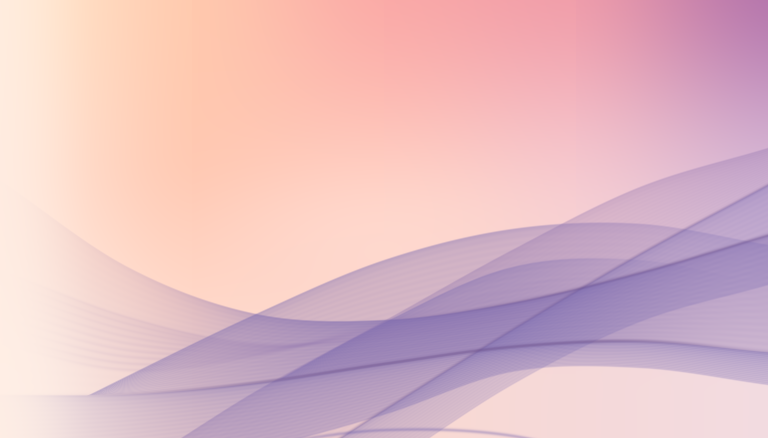
Give the GLSL for this background, as a Shadertoy shader.

```glsl
// Smooth gradient through five evenly spaced colours
vec3 gradient(float x, vec3 stops[5]) {
    float s = clamp(x, 0.0, 0.9999) * 4.0;
    int i = int(s);
    return mix(stops[i], stops[i + 1], smoothstep(-0.15, 1.15, fract(s)));
}

// Catmull-Rom curve through seven evenly spaced heights
float curve(float x, float h[7]) {
    float s = clamp(x, 0.0, 0.9999) * 6.0;
    int i = int(s);
    float t = fract(s);
    float b = h[i], c = h[i + 1];
    float a = i > 0 ? h[i - 1] : 2.0 * b - c;
    float d = i < 5 ? h[i + 2] : 2.0 * c - b;
    return b + 0.5 * t * (c - a + t * (2.0 * a - 5.0 * b + 4.0 * c - d
         + t * (3.0 * (b - c) + d - a)));
}

// Translucent veil: bright crest, fading body and fine parallel threads
vec3 veil(vec3 col, float y, float top, float bottom, vec3 tint, float strength) {
    float soft = 1.2 / iResolution.y;
    float depth = top - y;
    float t = clamp(depth / max(top - bottom, 0.001), 0.0, 1.0);
    float mask = smoothstep(-soft, soft, depth) * smoothstep(-soft, soft, y - bottom);
    float crest = 0.4 * exp(-max(depth, 0.0) * 70.0);
    float threads = 0.04 * sin(t * 110.0);
    float body = mix(1.0, 0.7, t) + crest + threads;
    return mix(col, tint, clamp(mask * strength * body, 0.0, 1.0));
}

// Thin soft line along a curve
vec3 strand(vec3 col, float y, float height, vec3 tint, float strength) {
    float d = (y - height) / 0.004;
    return mix(col, tint, strength * exp(-d * d));
}

vec3 sky(vec2 uv) {
    vec3 upper = gradient(uv.x, vec3[5](
        vec3(1.0, 0.92, 0.82), vec3(1.0, 0.79, 0.68), vec3(0.98, 0.66, 0.65),
        vec3(0.94, 0.61, 0.66), vec3(0.70, 0.45, 0.67)));
    vec3 middle = gradient(uv.x, vec3[5](
        vec3(1.0, 0.91, 0.86), vec3(1.0, 0.78, 0.69), vec3(1.0, 0.79, 0.74),
        vec3(0.96, 0.79, 0.82), vec3(0.85, 0.74, 0.85)));
    vec3 lower = gradient(uv.x, vec3[5](
        vec3(1.0, 0.95, 0.92), vec3(1.0, 0.87, 0.82), vec3(0.98, 0.85, 0.82),
        vec3(0.96, 0.85, 0.85), vec3(0.95, 0.86, 0.88)));
    vec3 col = mix(lower, middle, smoothstep(0.1, 0.65, uv.y));
    col = mix(col, upper, smoothstep(0.5, 1.08, uv.y));
    // Pale glow above the crossing veils
    vec2 p = (uv - vec2(0.5, 0.46)) * vec2(4.5, 5.5);
    return mix(col, vec3(1.0, 0.87, 0.83), 0.6 * exp(-dot(p, p)));
}

void mainImage(out vec4 fragColor, in vec2 fragCoord) {
    vec2 uv = fragCoord / iResolution.xy;
    float x = uv.x, y = uv.y;
    vec3 violet = vec3(0.42, 0.37, 0.68);
    vec3 mauve = vec3(0.56, 0.45, 0.68);
    vec3 plum = vec3(0.40, 0.29, 0.53);

    // Edges of the veils
    float valley = curve(x, float[7](0.589, 0.390, 0.283, 0.269, 0.308, 0.377, 0.463));
    float hill = curve(x, float[7](-0.005, 0.142, 0.283, 0.406, 0.477, 0.489, 0.441));
    float rise = curve(x, float[7](-0.21, -0.073, 0.107, 0.267, 0.429, 0.573, 0.662));
    float spine = curve(x, float[7](0.098, 0.100, 0.126, 0.169, 0.208, 0.221, 0.196));
    float climb = curve(x, float[7](-0.39, -0.27, -0.12, 0.064, 0.247, 0.420, 0.578));
    float arch = curve(x, float[7](-0.21, -0.073, 0.103, 0.263, 0.390, 0.406, 0.350));
    float underside = curve(x, float[7](-0.58, -0.42, -0.24, -0.068, 0.121, 0.265, 0.349));
    float hem = curve(x, float[7](-0.10, -0.07, -0.025, 0.053, 0.151, 0.160, 0.121));
    float upperFold = curve(x, float[7](0.384, 0.276, 0.215, 0.228, 0.274, 0.34, 0.42));
    float lowerFold = curve(x, float[7](0.212, 0.155, 0.187, 0.265, 0.34, 0.40, 0.43));
    float ripple = curve(x, float[7](-0.05, -0.04, -0.016, 0.018, 0.005, -0.07, -0.14));

    float fadeIn = smoothstep(-0.06, 0.42, x);
    float fadeOut = 1.0 - smoothstep(0.6, 1.0, x);
    vec3 col = sky(uv);

    // Broad veils, back to front
    col = veil(col, y, valley, spine, mauve, 0.30 * fadeIn);
    col = veil(col, y, hill, spine, violet, 0.32 * mix(0.45, 1.0, fadeOut));
    col = veil(col, y, rise, climb, mauve, 0.28);
    col = veil(col, y, arch, spine, violet, 0.26 * fadeOut);
    col = veil(col, y, valley, spine, violet, 0.26 * smoothstep(0.15, 0.5, x) * mix(0.3, 1.0, fadeOut));
    col = veil(col, y, climb, underside, violet, 0.32);
    col = veil(col, y, spine, hem, violet, 0.42 * smoothstep(-0.08, 0.35, x));
    col = veil(col, y, upperFold, lowerFold, mauve, 0.10 * fadeIn * fadeOut);

    // Fan of threads on the left
    for (int i = 0; i < 9; i++) {
        float height = mix(upperFold, lowerFold, float(i) / 8.0);
        col = strand(col, y, height, mauve, 0.07 * fadeOut * smoothstep(0.0, 0.2, x));
    }

    // Darker creases
    float middle = smoothstep(0.1, 0.5, x) * (1.0 - smoothstep(0.75, 1.0, x));
    col = strand(col, y, spine, plum, 0.12 * fadeIn + 0.35 * middle);
    col = strand(col, y, valley, plum, 0.35 * smoothstep(0.45, 0.75, x));
    col = strand(col, y, climb, plum, 0.22);
    col = strand(col, y, ripple, violet, 0.35 * smoothstep(0.3, 0.45, x));

    // Light washing in from the left
    col = mix(col, vec3(1.0, 0.93, 0.89), 0.75 * (1.0 - smoothstep(-0.02, 0.13, x)));
    fragColor = vec4(col, 1.0);
}
```
